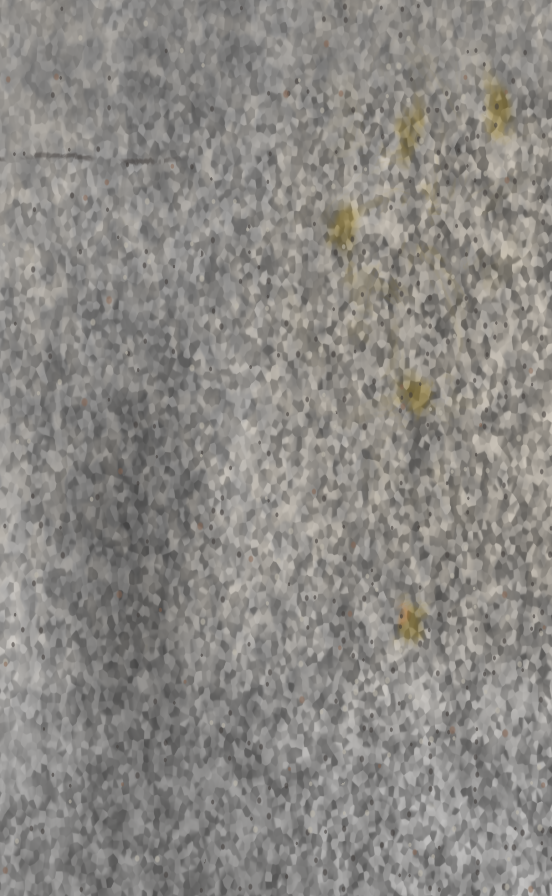
Give the GLSL for this texture, as a WebGL 1 fragment shader.

```glsl
precision highp float;

// Weathered concrete: broad stains and pale washes from layered sines, a soft
// cellular grain stretched along the vertical, scattered pits and pebbles,
// a broken casting seam and a falling trail of ochre lichen.

uniform vec2 u_resolution;

const vec3 COOL_TINT = vec3(1.005, 1.0, 0.995);
const vec3 WARM_TINT = vec3(1.035, 1.0, 0.945);
const vec3 PIT = vec3(0.27, 0.25, 0.24);
const vec3 PEBBLE = vec3(0.74, 0.72, 0.67);
const vec3 RUST = vec3(0.53, 0.39, 0.31);
const vec3 LICHEN = vec3(0.54, 0.46, 0.19);
const vec3 ORANGE = vec3(0.68, 0.44, 0.16);

vec2 hash2(vec2 p) {
  vec3 q = fract(p.xyx * vec3(0.1031, 0.1030, 0.0973));
  q += dot(q, q.yzx + 33.33);
  return fract((q.xx + q.yz) * q.zy);
}

// Layered, warped sines, roughly -1 to 1
float clouds(vec2 p) {
  float sum = 0.0;
  float amp = 0.6;
  for (int i = 0; i < 5; i++) {
    p = mat2(0.8, 0.6, -0.6, 0.8) * p * 1.75 + sin(p.yx * 1.3) + 2.7;
    sum += amp * sin(p.x) * sin(p.y);
    amp *= 0.68;
  }
  return sum;
}

// Smooth cellular noise: random cell tones blended at their borders, -0.5 to 0.5
float grain(vec2 p, float sharpness) {
  vec2 cell = floor(p);
  float sum = 0.0;
  float total = 0.0;
  for (int j = -1; j <= 1; j++) {
    for (int i = -1; i <= 1; i++) {
      vec2 id = cell + vec2(float(i), float(j));
      vec2 offset = id + hash2(id) - p;
      float weight = exp(-sharpness * dot(offset, offset));
      sum += weight * hash2(id + 71.0).x;
      total += weight;
    }
  }
  return sum / total - 0.5;
}

// Soft spots in a random share of the cells
float spots(vec2 p, float share, float seed) {
  vec2 id = floor(p) + seed;
  vec2 center = 0.32 + 0.36 * hash2(id);
  vec2 pick = hash2(id + 37.0);
  float radius = mix(0.16, 0.32, pick.y);
  float shape = 1.0 - smoothstep(radius * 0.45, radius, length(fract(p) - center));
  return shape * step(pick.x, share);
}

float blob(vec2 p, vec2 center, vec2 size) {
  vec2 d = (p - center) / size;
  return exp(-dot(d, d));
}

// Ragged lichen patches along a swinging, falling path
float lichenTrail(vec2 p, float ragged) {
  float cover = 0.0;
  for (int i = 0; i < 5; i++) {
    float k = float(i);
    float swing = 0.1 * cos(1.6 * k) * (1.0 - k * k / 16.0);
    vec2 center = vec2(0.46 + swing, 0.88 - 0.036 * k * k);
    cover = max(cover, blob(p, center, vec2(0.021, 0.043 - 0.004 * k)));
  }
  return smoothstep(0.3, 0.95, cover + ragged);
}

float stoneTone(vec2 p, float broad, float streaks) {
  float axis = 0.155 + 0.018 * sin(9.0 * p.y + 1.0);
  float stain = blob(p, vec2(axis, p.y), vec2(0.075, 1.0));
  stain *= 1.0 - smoothstep(0.42, 0.74, p.y);
  float bandLine = 0.215 + 1.6 * (p.x - 0.56) * (p.x - 0.66);
  float wash = blob(p, vec2(p.x, bandLine), vec2(1.0, 0.028)) * smoothstep(0.42, 0.52, p.x);
  wash += 0.7 * blob(p, vec2(0.02, 0.32), vec2(0.06, 0.12));
  wash += 0.5 * blob(p, vec2(0.27, 0.48), vec2(0.05, 0.22));
  float tone = 0.55 + 0.05 * broad + 0.04 * streaks;
  return tone - 0.115 * stain * (1.0 + 0.5 * broad) + 0.075 * wash;
}

float seam(vec2 p, float ragged) {
  float y = 0.822 + 0.004 * sin(31.0 * p.x) + 0.004 * ragged;
  float line = 1.0 - smoothstep(0.0008, 0.0045, abs(p.y - y));
  return line * (1.0 - smoothstep(0.17, 0.22, p.x)) * smoothstep(-0.35, 0.3, ragged);
}

void main() {
  vec2 p = gl_FragCoord.xy / u_resolution.y;
  float broad = clouds(p * vec2(5.0, 3.6) + 1.3);
  float streaks = clouds(p * vec2(17.0, 5.0) + 8.0);
  float ragged = clouds(p * vec2(30.0, 22.0));

  // Grain is coarser to the right and smoother above the seam
  float smoothTop = smoothstep(0.80, 0.88, p.y + 0.05 * broad - 0.1 * p.x);
  float rough = smoothstep(0.1, 0.5, p.x + 0.06 * broad) * (1.0 - 0.6 * smoothTop);
  float fine = grain(p * vec2(175.0, 115.0), 9.0);
  float coarse = grain(p * vec2(85.0, 48.0) + 19.0, 8.0);
  float tone = stoneTone(p, broad, streaks);
  tone += (0.20 + 0.10 * rough - 0.07 * smoothTop) * fine + 0.11 * coarse;
  tone += 0.015 * ragged;

  float warmth = clamp(0.25 + 0.55 * rough + 0.3 * broad + 0.7 * coarse, 0.0, 1.0);
  warmth *= smoothstep(0.1, 0.4, p.y);
  vec3 color = tone * mix(COOL_TINT, WARM_TINT, warmth);

  // Lichen, with one orange patch at the foot of the trail
  float lichen = lichenTrail(p, 0.25 * ragged + 0.35 * coarse);
  float haze = blob(p, vec2(0.46, 0.72), vec2(0.1, 0.2)) * smoothstep(0.1, 0.7, ragged);
  float glow = blob(p, vec2(0.444, 0.316), vec2(0.014, 0.016));
  vec3 growth = mix(LICHEN, ORANGE, smoothstep(0.2, 0.7, glow));
  color = mix(color, growth + 0.5 * (tone - 0.54), 0.6 * lichen + 0.2 * haze * (1.0 - lichen));

  // Pits, pebbles and rust flecks
  float pits = spots(p * vec2(95.0, 62.0), 0.04 + 0.09 * rough, 5.0);
  float pebbles = spots(p * vec2(82.0, 60.0), 0.02 + 0.05 * rough, 211.0);
  float flecks = spots(p * vec2(70.0, 52.0), 0.018, 409.0);
  color = mix(color, PIT, 0.6 * pits);
  color = mix(color, PEBBLE, 0.6 * pebbles);
  color = mix(color, RUST, 0.5 * flecks);
  color = mix(color, PIT, 0.5 * seam(p, ragged));

  gl_FragColor = vec4(clamp(color, 0.0, 1.0), 1.0);
}
```
